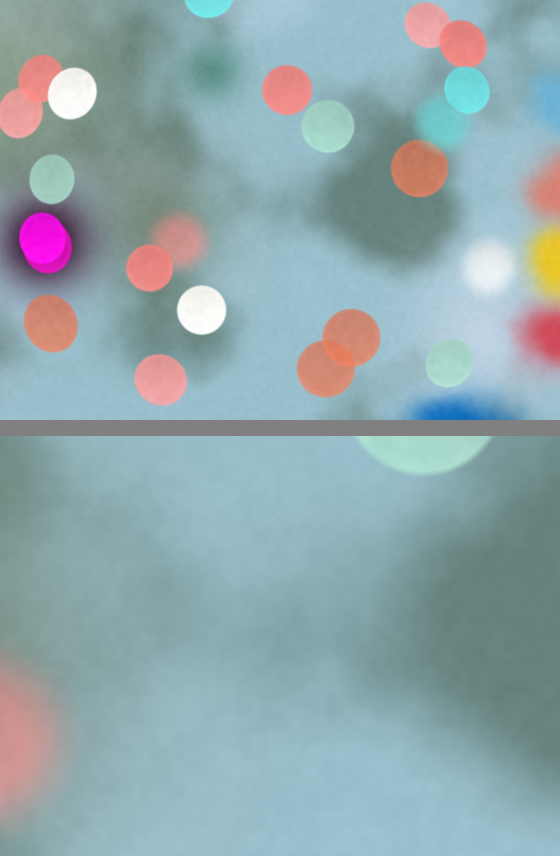
Top: the whole. Bottom: its middle third, enlarged.
Give the GLSL for this background, as a Shadertoy shader.

```glsl
// Out-of-focus lights: translucent discs over a softly blurred blue-grey and sage backdrop.
// Smooth noise makes the backdrop, a stepped row of glows colours the right side,
// and a low-discrepancy sequence scatters the discs, some of them in touching pairs.

float hash(vec2 p) {
    p = fract(p * vec2(0.1031, 0.1137));
    p += dot(p, p.yx + 33.33);
    return fract((p.x + p.y) * p.x * 17.0);
}

float noise(vec2 p) {
    vec2 cell = floor(p), f = fract(p);
    f = f * f * f * (f * (f * 6.0 - 15.0) + 10.0);
    float low = mix(hash(cell), hash(cell + vec2(1, 0)), f.x);
    float high = mix(hash(cell + vec2(0, 1)), hash(cell + vec2(1, 1)), f.x);
    return mix(low, high, f.y);
}

// Rotated octaves hide the grid of the noise
float softNoise(vec2 p) {
    mat2 turn = mat2(0.8, 0.6, -0.6, 0.8);
    float sum = 0.0, weight = 0.5;
    for (int i = 0; i < 5; i++) {
        p = turn * p * (i == 0 ? 1.0 : 1.7) + 7.3;
        sum += weight * noise(p);
        weight *= 0.52;
    }
    return sum;
}

float glow(vec2 p, float radius) {
    return exp(-dot(p, p) / (radius * radius));
}

vec3 backdrop(vec2 p, float width) {
    vec3 sage = vec3(0.40, 0.51, 0.49), blue = vec3(0.60, 0.75, 0.80);
    float tone = softNoise(p * 3.3 + 11.0);
    tone -= 0.20 * glow(p - vec2(0.95, 0.18), 0.2) + 0.14 * glow(p - vec2(0.92, 0.7), 0.16);
    vec3 col = mix(sage, blue, smoothstep(0.31, 0.64, tone));
    col = mix(col, vec3(0.70, 0.81, 0.88), 0.55 * smoothstep(0.48, 0.82, softNoise(p * 3.4 + 41.0)));
    col = mix(col, vec3(0.52, 0.57, 0.46), 0.75 * glow(p - vec2(0.0, 0.8), 0.28));
    col = mix(col, vec3(0.42, 0.47, 0.38), 0.7 * glow(p - vec2(0.36, 0.48), 0.17));
    col = mix(col, vec3(0.24, 0.48, 0.40), 0.65 * glow(p - vec2(0.51, 0.83), 0.065));
    col = mix(col, vec3(0.77, 0.84, 0.91), 0.85 * glow(p - vec2(width - 0.18, 0.2), 0.17));

    // Coloured glows climbing the right side
    vec3 tints[5] = vec3[5](vec3(0.04, 0.42, 0.74), vec3(0.82, 0.27, 0.33),
        vec3(0.93, 0.78, 0.12), vec3(0.86, 0.50, 0.44), vec3(0.42, 0.70, 0.84));
    for (int i = 0; i < 5; i++) {
        float k = float(i);
        vec2 centre = vec2(width + 0.01 - 0.24 * exp(-2.5 * k), 0.18 * k - (i == 0 ? 0.03 : -0.02));
        vec2 d = (p - centre) * vec2(i == 0 ? 0.7 : 1.0, 1.0);
        d += 0.07 * (vec2(softNoise(p * 9.0 + k), softNoise(p * 9.0 + k + 31.0)) - 0.5);
        col = mix(col, tints[i], 0.95 * smoothstep(0.0, 0.9, glow(d, 0.085)));
    }
    return col;
}

// Disc narrowed along the line to the canvas centre, as by lens vignetting
vec3 addDisc(vec3 col, vec2 p, vec2 centre, vec2 middle, float radius, float blur, vec4 tint) {
    vec2 q = p - centre, off = centre - middle;
    q += off * dot(q, off) * 0.15 / max(dot(off, off), 0.01) * smoothstep(0.3, 0.7, length(off));
    float r = length(q);
    float cover = smoothstep(radius + blur, radius - blur, r);
    vec3 light = tint.rgb * (1.0 - 0.06 * q.y / radius) + 0.02 * smoothstep(0.75, 0.98, r / radius);
    light += 0.025 * (noise(q * 60.0 + centre * 50.0) - 0.5);
    return mix(col, min(light, 1.0), cover * tint.a);
}

vec4 lightTint(int i) {
    if (i < 9) return vec4(mix(vec3(0.96, 0.45, 0.42), vec3(0.98, 0.63, 0.63), hash(vec2(i, 5))), 0.87);
    if (i < 13) return vec4(0.89, 0.47, 0.34, 0.76);
    if (i < 16) return vec4(0.43, 0.88, 0.89, 0.9);
    if (i < 19) return vec4(0.65, 0.85, 0.78, 0.8);
    return vec4(0.99, 0.99, 0.97, 0.98);
}

void mainImage(out vec4 fragColor, in vec2 fragCoord) {
    vec2 p = fragCoord / iResolution.y;
    float width = iResolution.x / iResolution.y;
    vec2 middle = vec2(width, 1.0) * 0.5;
    vec3 col = backdrop(p, width);

    // Dark plum surround of the magenta light
    vec2 magentaAt = vec2(0.105, 0.425);
    col = mix(col, vec3(0.22, 0.07, 0.18), min(1.1 * glow(p - magentaAt, 0.108), 1.0));

    for (int i = 1; i < 22; i++) {
        bool paired = i % 3 == 2 && i < 16;
        int slot = paired ? i - 1 : i;
        float k = float(slot);
        vec2 place = fract(vec2(0.08, 0.42) + k * vec2(0.7549, 0.5698));
        vec2 centre = place * vec2(width * 0.92, 1.0) - vec2(0.02, 0.0);
        centre += 0.11 * (vec2(hash(vec2(k, 17)), hash(vec2(k, 29))) - 0.5);
        float angle = 6.28 * hash(vec2(k, 43));
        if (paired) centre += 0.095 * vec2(cos(angle), sin(angle));

        float radius = mix(0.055, 0.064, hash(vec2(i, 61)));
        if (i > 8 && i < 13) radius += 0.007;
        bool hazy = i % 7 == 0;
        vec4 tint = lightTint(i);
        if (hazy) tint.a *= 0.75;
        col = addDisc(col, p, centre, middle, radius, hazy ? 0.03 : 0.0035, tint);
    }

    // Magenta light: two shifted discs
    col = addDisc(col, p, magentaAt + vec2(0.008, -0.012), middle, 0.064, 0.0035, vec4(0.87, 0.06, 0.72, 0.92));
    col = addDisc(col, p, magentaAt + vec2(-0.004, 0.008), middle, 0.061, 0.0035, vec4(0.97, 0.05, 0.90, 0.95));

    // Faint grain over everything
    col += 0.016 * (noise(p * 75.0) + noise(p.yx * 150.0) - 1.0);
    fragColor = vec4(col, 1.0);
}
```
